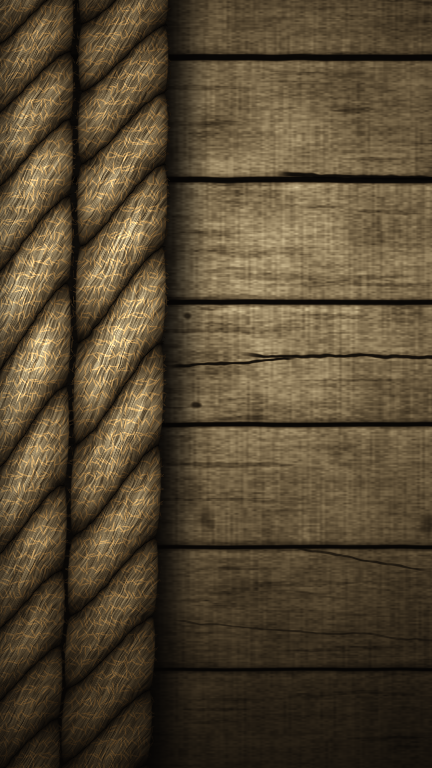
Reproduce this texture procedurally as a WebGL 1 fragment shader.

```glsl
precision highp float;
// Two twisted ropes hang at the left over a wall of weathered planks.
// Ropes are S-shaped strand bands with stretched-noise fibres; planks are
// repeated rows with layered grain, seams, cracks and a soft rope shadow.
uniform vec2 u_resolution;

const float HEIGHT = 7.68;         // canvas height in scene units, y runs down
const float PLANK = 1.224;         // plank spacing
const float FIRST_SEAM = 0.575;
const float ROPE_RADIUS = 0.45;
const float STRAND = 0.831;        // mean strand spacing
const float HAIR_DENSITY = 7.5;
const float WOOD_LIGHT = 0.63;
const float ROPE_LIGHT = 0.86;

float hash(vec2 p) {
  vec3 q = fract(p.xyx * 0.1031);
  q += dot(q, q.yzx + 33.33);
  return fract((q.x + q.y) * q.z);
}

float noise(vec2 p) {
  vec2 i = floor(p), f = fract(p);
  f = f * f * (3.0 - 2.0 * f);
  return mix(mix(hash(i), hash(i + vec2(1.0, 0.0)), f.x),
             mix(hash(i + vec2(0.0, 1.0)), hash(i + 1.0), f.x), f.y);
}

float fbm(vec2 p) {
  float sum = 0.0, amp = 0.5;
  for (int i = 0; i < 4; i++) {
    sum += amp * noise(p);
    p = p * 2.03 + 11.7;
    amp *= 0.5;
  }
  return sum / 0.9375;
}

// Warm brown ramp, t is brightness
vec3 tan_ramp(float t) {
  return t * vec3(1.0, 0.78 + 0.17 * t, 0.46 + 0.32 * t);
}

float glow(float y, float centre, float spread) {
  float d = (y - centre) / spread;
  return exp(-d * d);
}

// Jagged tapering split from a to b, mostly horizontal
float crack(vec2 p, vec2 a, vec2 b, float width, float px) {
  float t = (p.x - a.x) / (b.x - a.x);
  float y = mix(a.y, b.y, t) + 0.07 * (fbm(vec2(p.x * 3.0, a.y * 9.0)) - 0.5);
  float w = width * (0.4 + noise(vec2(p.x * 9.0, a.y)));
  float ends = smoothstep(0.0, 0.12, t) * smoothstep(1.0, 0.9, t);
  return ends * (1.0 - smoothstep(w * 0.4, w + px, abs(p.y - y)));
}

float knot(vec2 p, vec2 c, vec2 size) {
  float wobble = 0.6 * (noise(p * 17.0) - 0.5);
  return 1.0 - smoothstep(0.3, 1.1, length((p - c) / size) + wobble);
}

// Short fibres at random angles, one per cell and layer
float hairs(vec2 p, float px) {
  float h = 0.0;
  for (int i = 0; i < 4; i++) {
    float layer = float(i);
    vec2 q = p * HAIR_DENSITY + layer * vec2(3.7, 1.9) + 40.0;
    vec2 c = fract(q) - 0.5;
    float a = 6.2832 * hash(floor(q) + layer * 17.0);
    vec2 dir = vec2(cos(a), sin(a));
    float across = abs(dot(c, vec2(-dir.y, dir.x)) + 0.25 * dot(c, dir) * dot(c, dir));
    h = max(h, (1.0 - smoothstep(0.0, 0.03 + px * HAIR_DENSITY, across))
             * (1.0 - smoothstep(0.2, 0.45, abs(dot(c, dir)))));
  }
  return h;
}

vec3 wood(vec2 p, float px) {
  float row = (p.y - FIRST_SEAM + 0.012 * (noise(p * vec2(4.0, 0.5)) - 0.5)) / PLANK;
  float id = floor(row), seam = floor(row + 0.5);
  float d = (row - seam) * PLANK;
  vec2 g = p + (id + 2.0) * vec2(7.3, 3.1);
  // Grain, saw marks and stains
  float t = 0.66 + 0.34 * fbm(g * vec2(2.5, 28.0)) + 0.32 * (noise(g * vec2(22.0, 58.0)) - 0.5);
  t += 0.18 * (noise(g * vec2(38.0, 2.5)) - 0.5) + 0.5 * (fbm(g * vec2(1.6, 2.4)) - 0.4);
  t -= 0.25 * smoothstep(0.62, 0.8, fbm(g * vec2(1.2, 14.0)));
  t *= WOOD_LIGHT * glow(p.y, 2.65, 3.7) * (0.94 + 0.12 * hash(vec2(id + 9.0, 3.0)));
  t *= 1.0 - 0.2 * smoothstep(3.0, 4.4, p.x);
  // Seams with a worn lip below
  float gap = 0.031 - 0.003 * seam;
  t *= 1.0 + 0.25 * smoothstep(0.02, 0.05, d) * smoothstep(0.12, 0.05, d);
  t *= 1.0 - 0.4 * smoothstep(0.1, 0.0, abs(d));
  t *= 0.07 + 0.93 * smoothstep(gap - px, gap + px, abs(d));
  // Splits and nail marks
  float dark = crack(p, vec2(1.65, 3.68), vec2(3.0, 3.58), 0.014, px);
  dark = max(dark, crack(p, vec2(2.35, 3.54), vec2(4.6, 3.58), 0.018, px));
  dark = max(dark, crack(p, vec2(2.7, 1.74), vec2(4.6, 1.80), 0.022, px));
  dark = max(dark, 0.7 * crack(p, vec2(2.9, 5.46), vec2(4.3, 5.71), 0.009, px));
  dark = max(dark, 0.5 * crack(p, vec2(1.6, 6.2), vec2(4.5, 6.42), 0.007, px));
  dark = max(dark, 0.8 * knot(p, vec2(1.96, 4.05), vec2(0.07, 0.04)));
  dark = max(dark, 0.7 * knot(p, vec2(1.87, 3.16), vec2(0.06, 0.04)));
  dark = max(dark, 0.45 * knot(p, vec2(2.06, 5.2), vec2(0.12, 0.13)));
  dark = max(dark, 0.5 * knot(p, vec2(4.27, 5.25), vec2(0.09, 0.16)));
  return tan_ramp(t * (1.0 - 0.88 * dark));
}

// Rope colour with coverage in alpha
vec4 rope(vec2 p, float centre, float phase, float px) {
  float k = (p.y - 0.25) / 6.65;
  float n = (p.y - 0.25) / STRAND + 0.25 * sin(6.2832 * k) + 0.14 * sin(3.1416 * k) - phase;
  float e = fract(n);
  float radius = ROPE_RADIUS * (0.9 + 0.1 * sqrt(4.0 * e * (1.0 - e)));
  float u = (p.x - centre) / radius;
  float v = n + smoothstep(-1.1, 1.1, u) + 0.03 * (noise(p * 14.0) - 0.5);
  float f = fract(v), id = floor(v);
  // Fibres follow each strand's long diagonal
  vec2 fibre = vec2(f + 0.5 * u + 0.04 * noise(p * 6.0), p.y - p.x) + (id + 5.0) * 3.7;
  float fine = 0.6 * noise(fibre * vec2(30.0, 3.5)) + 0.4 * noise(fibre * vec2(58.0, 9.0));
  float crease = pow(4.0 * f * (1.0 - f), 0.6) * (1.12 - 0.3 * f);
  float rounded = sqrt(max(0.0, 1.0 - u * u));
  float t = ROPE_LIGHT * glow(p.y, 3.0, 4.1) * crease * (0.22 + 0.78 * rounded);
  t *= 0.32 + 0.85 * fine + 0.25 * (fbm(p * 5.0) - 0.5);
  float h = hairs(p, px);
  t += 0.3 * h * crease * rounded * glow(p.y, 3.0, 4.1);
  vec3 col = tan_ramp(t) * mix(vec3(1.0), vec3(1.08, 0.95, 0.75), h);
  float edge = (abs(u) - 1.0) * radius - 0.03 * h;
  return vec4(col, 1.0 - smoothstep(-px, px, edge));
}

void main() {
  vec2 p = vec2(gl_FragCoord.x, u_resolution.y - gl_FragCoord.y) * HEIGHT / u_resolution.y;
  float px = HEIGHT / u_resolution.y;
  float right = 1.235 - 0.0032 * p.y * p.y;
  float left = 0.285 - 0.0024 * p.y * p.y;
  // Rope shadow on the planks
  float reach = p.x - right - ROPE_RADIUS;
  vec3 col = wood(p, px) * (0.06 + 0.94 * smoothstep(-0.08, 0.48, reach));
  vec4 strand = rope(p, left, 0.4, px);
  col = mix(col, strand.rgb * (0.65 + 0.35 * smoothstep(-0.1, 0.35, p.x)), strand.a);
  strand = rope(p, right, 0.0, px);
  col = mix(col, strand.rgb, strand.a);
  gl_FragColor = vec4(clamp(col + vec3(0.018, 0.014, 0.012), 0.0, 1.0), 1.0);
}
```
